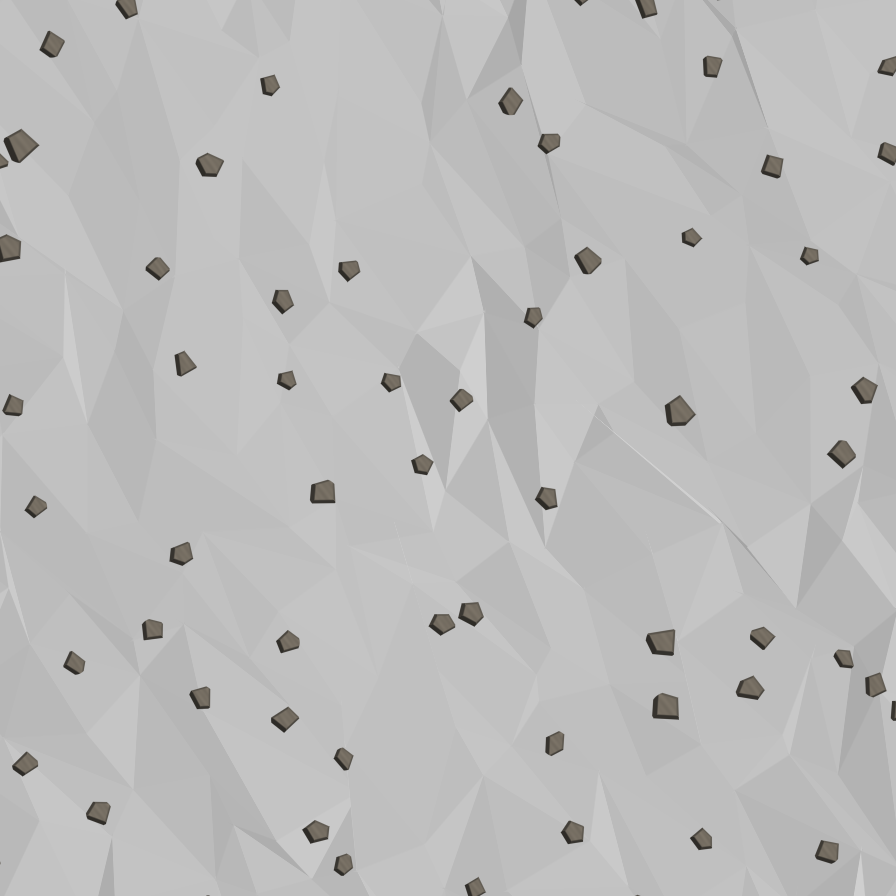
Reproduce this texture procedurally as a WebGL 2 fragment shader.

```glsl
#version 300 es
precision highp float;

#define FACETS_ACROSS 16.0
#define FACETS_ALONG 10.0
#define FACET_JITTER 0.92
#define RELIEF 0.085
#define GROUND_GREY 0.749
#define STONE_GRID 8.0
#define STONE_SHARE 0.86
#define STONE_RADIUS 0.0118
#define STONE_TOP vec3(0.46, 0.43, 0.385)
#define STONE_SIDE vec3(0.27, 0.255, 0.23)

uniform vec2 u_resolution;
out vec4 fragColor;

float hash(vec2 p, float seed) {
  vec3 q = fract(vec3(p.xyx) * vec3(0.1031, 0.1030, 0.0973) + seed * 0.137);
  q += dot(q, q.yzx + 33.33);
  return fract((q.x + q.y) * q.z);
}

vec2 hash2(vec2 p, float seed) {
  return vec2(hash(p, seed), hash(p, seed + 1.7));
}

float cross2(vec2 a, vec2 b) { return a.x * b.y - a.y * b.x; }

// Mesh vertex: jittered position in xy, height in z
vec3 meshVertex(vec2 id) {
  float roughness = 0.65 + 0.35 * sin(id.x * 0.6 + 1.6 * sin(id.y * 0.7 + 1.0));
  float height = (hash(id, 5.0) - 0.5) * roughness;
  height += 0.25 * sin(id.x * 0.45 + id.y * 0.3);
  return vec3(id + (hash2(id, 2.0) - 0.5) * FACET_JITTER, height);
}

float edgeDistance(vec2 p, vec2 a, vec2 b) {
  return cross2(b - a, p - a) / max(length(b - a), 1e-4);
}

// Paints one flat-lit triangle over the grey
void paintFacet(inout float grey, vec2 p, vec3 a, vec3 b, vec3 c, float pixel) {
  vec3 u = b - a, v = c - a;
  float area = cross2(u.xy, v.xy);
  float side = area < 0.0 ? -1.0 : 1.0;
  float inside = min(side * edgeDistance(p, a.xy, b.xy),
                 min(side * edgeDistance(p, b.xy, c.xy),
                     side * edgeDistance(p, c.xy, a.xy)));
  vec2 slope = vec2(u.z * v.y - v.z * u.y, v.z * u.x - u.z * v.x);
  slope /= side * max(abs(area), 0.15);
  float light = dot(slope, vec2(0.85, 0.45));
  light /= 1.0 + abs(light) * (light > 0.0 ? 0.9 : 0.45);
  grey = mix(grey, GROUND_GREY + RELIEF * light, clamp(inside / pixel + 1.0, 0.0, 1.0));
}

float ground(vec2 p, float pixel) {
  // Stretch the mesh along the falling diagonal
  vec2 q = vec2(dot(p, vec2(0.83, 0.56)) * FACETS_ACROSS,
                dot(p, vec2(0.56, -0.83)) * FACETS_ALONG) + 20.0;
  vec2 cell = floor(q);
  float grey = GROUND_GREY;
  for (int j = -1; j <= 1; j++) {
    for (int i = -1; i <= 1; i++) {
      vec2 id = cell + vec2(i, j);
      vec3 a = meshVertex(id), b = meshVertex(id + vec2(1, 0));
      vec3 c = meshVertex(id + vec2(1, 1)), d = meshVertex(id + vec2(0, 1));
      bool flip = hash(id, 9.0) > 0.5;
      paintFacet(grey, q, a, b, flip ? d : c, pixel * FACETS_ACROSS);
      paintFacet(grey, q, flip ? b : a, c, d, pixel * FACETS_ALONG);
    }
  }
  return grey;
}

// Bevelled pebble with four or five straight sides
void paintStone(inout vec3 color, vec2 p, vec2 id, float pixel) {
  float t = hash(id, 12.0) * 2.0 - 1.0;
  float radius = STONE_RADIUS * (1.0 + 0.2 * t + 0.35 * pow(t, 7.0));
  float turn = hash(id, 13.0) * 6.2832;
  float sides = hash(id, 14.0) > 0.55 ? 5.0 : 4.0;
  float outer = -1.0, inner = -1.0;
  vec2 facing = vec2(0.0);
  for (float k = 0.0; k < sides; k++) {
    float angle = turn + (k + 0.45 * (hash(id, 20.0 + k) - 0.5)) * 6.2832 / sides;
    vec2 dir = vec2(cos(angle), sin(angle));
    float dist = dot(p, dir) - radius * mix(0.75, 1.08, hash(id, 30.0 + k));
    float bevel = radius * (0.14 + 0.28 * max(0.0, dot(dir, vec2(-0.85, -0.5))));
    outer = max(outer, dist);
    if (dist + bevel > inner) { inner = dist + bevel; facing = dir; }
  }
  // Trim the sharp corners
  outer = max(outer, length(p) - radius * 1.22);
  vec2 grain = mat2(0.8, -0.6, 0.6, 0.8) * p / radius;
  float streaks = sin(grain.x * 7.0 + sin(grain.y * 2.0 + turn)) + sin(grain.x * 13.0 + turn);
  vec3 top = STONE_TOP * (1.0 + 0.025 * streaks);
  vec3 rim = STONE_SIDE * (1.05 + 0.4 * dot(facing, vec2(0.7, 0.7)));
  vec3 stone = mix(top, rim, smoothstep(-pixel, pixel, inner));
  color = mix(color, stone, 1.0 - smoothstep(-0.7 * pixel, 0.7 * pixel, outer));
}

void main() {
  float pixel = 1.0 / min(u_resolution.x, u_resolution.y);
  vec2 p = gl_FragCoord.xy * pixel;
  vec3 color = vec3(ground(p, pixel));

  // Scattered stones
  vec2 cell = floor(p * STONE_GRID);
  for (int j = -1; j <= 1; j++) {
    for (int i = -1; i <= 1; i++) {
      vec2 id = cell + vec2(i, j);
      if (hash(id, 11.0) > STONE_SHARE) continue;
      vec2 center = (id + 0.5 + (hash2(id, 15.0) - 0.5) * 0.95) / STONE_GRID;
      paintStone(color, p - center, id, pixel);
    }
  }
  fragColor = vec4(color, 1.0);
}
```
